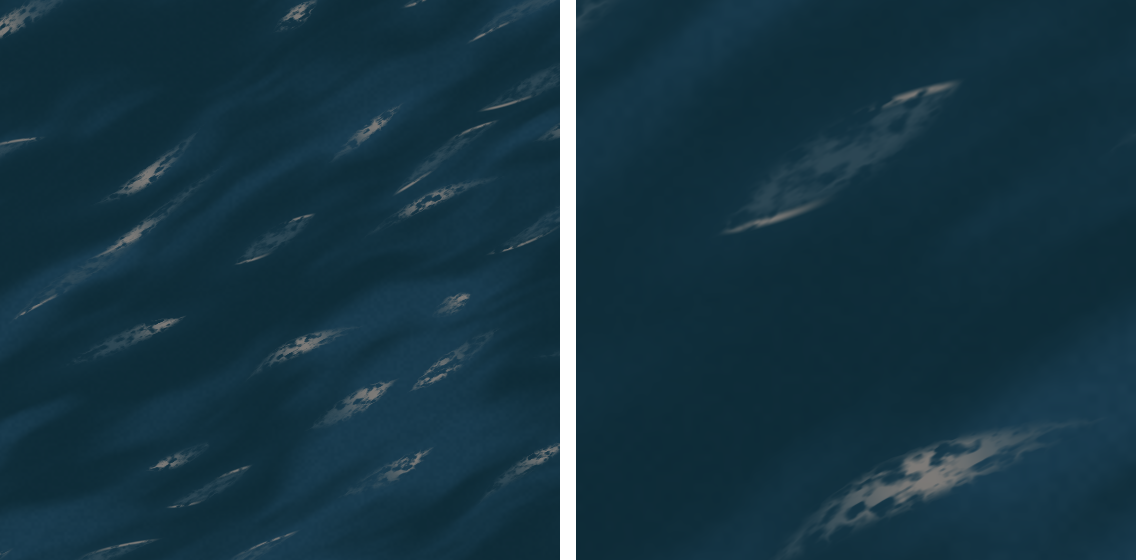
Left, the full canvas; right, a detail of the centre.
A Shadertoy shader for this texture:

```glsl
const vec3 DEEP = vec3(0.056, 0.172, 0.220);
const vec3 SWELL = vec3(0.094, 0.228, 0.302);
const vec3 VEIL = vec3(0.225, 0.318, 0.365);
const vec3 FOAM = vec3(0.530, 0.505, 0.485);
const float TILT = 0.54;
const vec2 CELL = vec2(0.31, 0.115);

float hash(vec2 p) {
    return fract(sin(dot(p, vec2(127.1, 311.7))) * 43758.5453);
}

float noise(vec2 p) {
    vec2 i = floor(p), f = fract(p);
    f = f * f * f * (f * (f * 6.0 - 15.0) + 10.0);
    float low = mix(hash(i), hash(i + vec2(1, 0)), f.x);
    float high = mix(hash(i + vec2(0, 1)), hash(i + vec2(1, 1)), f.x);
    return mix(low, high, f.y);
}

float fbm(vec2 p, int octaves) {
    float sum = 0.0, total = 0.0, gain = 1.0;
    for (int i = 0; i < octaves; i++) {
        sum += gain * noise(p);
        total += gain;
        gain *= 0.5;
        p = p * 2.03 + 17.3;
    }
    return sum / total;
}

vec2 rotate(vec2 p, float a) {
    float c = cos(a), s = sin(a);
    return vec2(c * p.x + s * p.y, c * p.y - s * p.x);
}

// One spindle of light: x = blue halo, y = thin veil, z = bright foam
vec3 glint(vec2 p, vec2 id, float grain) {
    float size = hash(id + 3.1);
    float halfLength = mix(0.035, 0.17, size);
    float halfWidth = mix(0.011, 0.019, hash(id + 5.7));
    p = rotate(p, (hash(id + 8.3) - 0.5) * 0.3);
    p.y += (hash(id + 2.9) - 0.6) * 1.6 * p.x * p.x;

    float q = p.x / halfLength;
    float edge = abs(p.y) - halfWidth * (1.0 - q * q);
    float body = smoothstep(0.003, -0.005, edge + (grain - 0.5) * 0.018);
    float ends = smoothstep(1.1, 0.8, abs(q));

    // Bright patch in the body, or a fine lit rim on one side
    float focus = (q - mix(-0.7, 0.7, hash(id + 6.4))) * mix(1.2, 3.2, size);
    float patchLight = body * exp(-focus * focus) * smoothstep(0.32, 0.62, grain);
    float side = smoothstep(-0.004, 0.004, p.y * sign(q + 0.1));
    float rim = smoothstep(0.004, 0.0, abs(edge)) * ends * side;
    rim *= smoothstep(0.1, 0.7, abs(q)) * smoothstep(0.2, 0.55, grain);
    float rimmed = step(0.68, hash(id + 9.2));

    vec2 spread = p / vec2(halfLength * 1.2 + 0.05, halfWidth * 1.9);
    float halo = exp(-dot(spread, spread) * 1.3);
    float veil = body * smoothstep(0.2, 0.75, grain);
    return vec3(halo, veil, mix(patchLight, rim, rimmed));
}

// Glints jittered over a grid aligned with the waves
vec3 glintField(vec2 p, float grain) {
    vec3 light = vec3(0);
    vec2 home = floor(p / CELL);
    for (int y = -1; y <= 1; y++) {
        for (int x = -1; x <= 1; x++) {
            vec2 id = home + vec2(x, y);
            vec2 jitter = vec2(hash(id + 1.3), hash(id + 4.6)) - 0.5;
            vec2 center = (id + 0.5 + jitter * vec2(0.7, 0.6)) * CELL;
            float present = step(hash(id + 7.9), 0.78);
            light = max(light, present * glint(p - center, id, grain));
        }
    }
    return light;
}

void mainImage(out vec4 fragColor, in vec2 fragCoord) {
    vec2 uv = fragCoord / min(iResolution.x, iResolution.y);

    // Wave space: x runs along the crests, y across them
    vec2 wave = rotate(uv, TILT);
    wave.y += 0.05 * (fbm(uv * 3.5 + 4.0, 2) - 0.5);
    vec2 bent = wave + vec2(0.0, 0.05 * (noise(wave * vec2(5.0, 7.0) + 31.0) - 0.5));

    // Soft swells, broad ones and narrow streaks between them
    float broad = noise(bent * vec2(2.6, 11.0) + 11.0);
    float narrow = noise(bent * vec2(5.0, 24.0) + 47.0);
    float wisps = noise(bent * vec2(13.0, 60.0) + 83.0);
    float swell = broad * 0.50 + narrow * 0.38 + wisps * 0.12;
    float shade = smoothstep(0.37, 0.80, swell);

    // Mottled foam
    float grain = fbm(wave * vec2(65.0, 140.0) + 5.0, 3);
    vec3 light = glintField(wave + 2.0, grain);

    vec3 color = mix(DEEP, SWELL, clamp(shade + 0.5 * light.x, 0.0, 1.1));
    color = mix(color, VEIL, 0.65 * light.y);
    color = mix(color, FOAM, 0.88 * light.z);

    // Faint speckle, stronger on the lit water
    float speckle = noise(uv * 170.0) - 0.5;
    color += speckle * mix(0.006, 0.016, shade);
    fragColor = vec4(color, 1.0);
}
```
